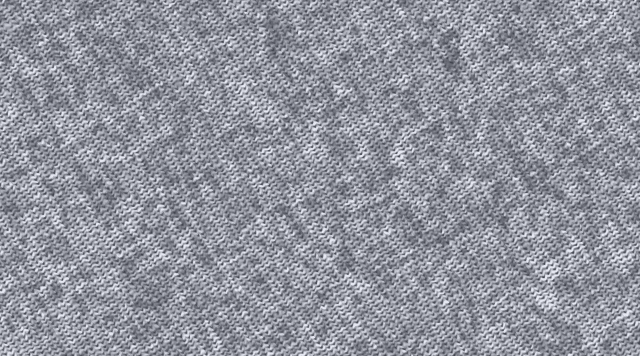
Reproduce this texture procedurally as a WebGL 1 fragment shader.

```glsl
precision highp float;
// Heathered blue-grey knit jersey with slanting columns of small V stitches.
uniform vec2 u_resolution;

float hash(vec2 p) {
  vec3 q = fract(vec3(p.xyx) * 0.1031);
  q += dot(q, q.yzx + 33.33);
  return fract((q.x + q.y) * q.z);
}

// Value noise centred on zero
float noise(vec2 p) {
  vec2 cell = floor(p);
  vec2 f = fract(p);
  f = f * f * (3.0 - 2.0 * f);
  float low = mix(hash(cell), hash(cell + vec2(1.0, 0.0)), f.x);
  float high = mix(hash(cell + vec2(0.0, 1.0)), hash(cell + 1.0), f.x);
  return mix(low, high, f.y) - 0.5;
}

// Mottled dye: short dashes across, streaks along the columns, faint drift
float heather(vec2 q) {
  float dashes = noise(q * vec2(30.0, 72.0) + 70.0);
  float streaks = noise(q * vec2(56.0, 13.0) + 130.0);
  float patches = noise(q * 52.0 + 210.0);
  float drift = noise(q * vec2(12.0, 3.0) + 310.0);
  return 0.20 * dashes + 0.16 * streaks + 0.10 * patches + 0.03 * drift;
}

float knitTone(vec2 p) {
  // x runs across the knit columns, y runs along them
  vec2 q = vec2(dot(p, vec2(0.84, 0.54)), dot(p, vec2(0.54, -0.84))) + 4.0;
  vec2 wobble = vec2(noise(q * 45.0), noise(q * 45.0 + 50.0)) * 0.007;
  vec2 stitch = (q + wobble) * vec2(57.0, 76.0);

  // Two mirrored legs make each V
  float leg = abs(fract(stitch.x) - 0.5) * 2.0;
  float row = stitch.y - 0.4 * leg;
  float ridge = 0.5 - 0.5 * cos(6.28318 * row);
  float hole = (1.0 - ridge) * (1.0 - ridge) * smoothstep(0.35, 0.95, leg);

  // Each leg takes its own dye, with fine fibres over it
  vec2 legId = vec2(floor(stitch.x * 2.0), floor(row));
  float yarn = hash(legId) - 0.5;
  float fibres = noise(q * vec2(180.0, 210.0));
  vec2 legCentre = (legId + 0.5) / vec2(114.0, 76.0);
  float dye = mix(heather(q), heather(legCentre), 0.6);

  // Pale yarn shows deeper relief than dark yarn
  float relief = (0.21 + 0.8 * dye) * (ridge - 0.5);
  float depth = 0.20 + 0.3 * hash(legId + 17.0) + 0.6 * dye;
  return 0.605 + dye + relief - depth * hole + 0.18 * yarn + 0.22 * fibres;
}

void main() {
  // Four samples per pixel smooth the stitch edges
  float tone = 0.0;
  for (int i = 0; i < 4; i++) {
    float k = float(i);
    vec2 offset = vec2(mod(k, 2.0), floor(k * 0.5)) * 0.5 - 0.25;
    tone += 0.25 * knitTone((gl_FragCoord.xy + offset) / u_resolution.y);
  }
  // Lift the deepest shadows softly
  tone += 0.5 * max(0.42 - tone, 0.0);
  tone = clamp(tone, 0.26, 0.90);
  gl_FragColor = vec4(tone + vec3(0.0, 0.01, 0.05), 1.0);
}
```
